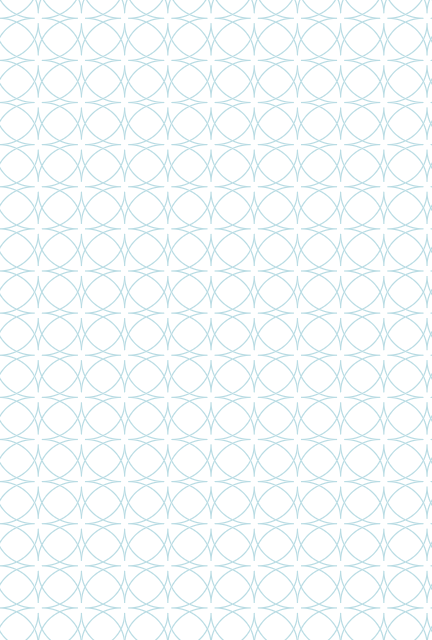
Reproduce this pattern procedurally as a Shadertoy shader.

```glsl
// Pale blue lattice on white: every cell holds four mirrored quarter-ellipse arcs.
// Neighbouring arcs meet on the cell edges in slim spikes and leave a small gap
// around each corner. The cell is repeated with fract and the arcs by mirroring.

// Approximate distance to a quarter ellipse in the positive quadrant, rounded ends
float quarterArcDistance(vec2 p, vec2 radii) {
    if (p.x < 0.0) return length(p - vec2(0.0, radii.y));
    if (p.y < 0.0) return length(p - vec2(radii.x, 0.0));
    float k = length(p / radii);
    return abs(k * (k - 1.0)) / max(length(p / (radii * radii)), 1e-4);
}

void mainImage(out vec4 fragColor, in vec2 fragCoord) {
    // Canvas width is one unit; y runs down from the top edge
    vec2 uv = vec2(fragCoord.x, iResolution.y - fragCoord.y) / iResolution.x;

    // Ten cells across, slightly flatter than square
    vec2 pitch = vec2(0.1, 0.0975);
    vec2 cell = (fract((uv - vec2(0.0885, 0.0423)) / pitch) - 0.5) * pitch;

    // Arcs start a short gap away from the cell corners
    vec2 cornerGap = vec2(0.0096, 0.0128);
    vec2 radii = pitch - cornerGap;
    vec2 arcCentre = cornerGap - 0.5 * pitch;

    // Nearest of the four mirrored arcs
    float nearest = 1.0;
    for (int i = 0; i < 4; i++) {
        vec2 mirror = vec2(i % 2, i / 2) * 2.0 - 1.0;
        nearest = min(nearest, quarterArcDistance(cell * mirror - arcCentre, radii));
    }

    // Thin line with an edge one pixel soft
    float ink = clamp((0.0014 - nearest) * iResolution.x + 0.5, 0.0, 1.0);
    fragColor = vec4(mix(vec3(1.0), vec3(0.72, 0.86, 0.89), ink), 1.0);
}
```
